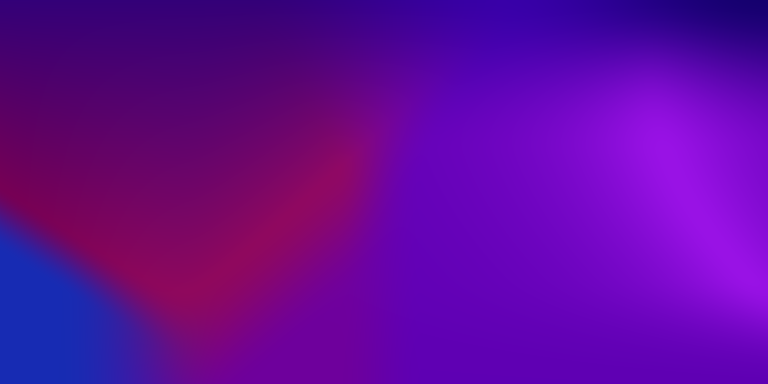
Write a Shadertoy shader that draws this background.

```glsl
// Soft indigo, crimson, blue and violet gradient with a curved orchid glow.

// Height of the crimson crest: a rounded, slightly tilted V.
float crestHeight(float x) {
    float dx = x - 0.48;
    return 0.2 + 0.12 * dx + sqrt(0.6 * dx * dx + 0.002);
}

// Left side: indigo above the crest, magenta and blue below it.
vec3 crestField(vec2 p) {
    float crest = crestHeight(p.x);
    float depth = crest - p.y;
    vec3 crimson = mix(vec3(0.46, 0.0, 0.33), vec3(0.56, 0.03, 0.36), smoothstep(0.0, 0.5, p.x));

    float rise = clamp(-depth / max(1.0 - crest, 0.1), 0.0, 1.0);
    vec3 color = mix(crimson, vec3(0.20, 0.0, 0.47), rise);
    color = mix(color, vec3(0.43, 0.0, 0.61), smoothstep(0.0, 0.36, depth));

    float blue = smoothstep(0.0, 0.17, depth) * (1.0 - smoothstep(0.15, 0.6, p.x));
    return mix(color, vec3(0.09, 0.17, 0.70), blue);
}

// Right side: violet that darkens towards the top right corner.
vec3 violetField(vec2 p) {
    vec3 top = mix(vec3(0.22, 0.0, 0.66), vec3(0.08, 0.0, 0.43), smoothstep(1.3, 2.0, p.x));
    return mix(vec3(0.37, 0.0, 0.70), top, smoothstep(0.6, 1.0, p.y));
}

// Glow along a bent spine, fading at both ends.
float orchidGlow(vec2 p) {
    float bend = 0.8 - p.y;
    float dist = p.x - 1.70 - 0.9 * bend * bend;
    float falloff = exp(-(sqrt(dist * dist + 0.0036) - 0.06) / 0.29);
    return falloff * smoothstep(-0.02, 0.28, p.y) * (1.0 - smoothstep(0.6, 1.02, p.y));
}

void mainImage(out vec4 fragColor, in vec2 fragCoord) {
    vec2 p = fragCoord / iResolution.xy * vec2(2.0, 1.0);

    // The seam between the two sides widens towards the top.
    float spread = 0.25 * smoothstep(0.5, 1.0, p.y);
    float seam = smoothstep(0.88 - spread, 1.1 + spread, p.x);
    vec3 color = mix(crestField(p), violetField(p), seam);

    color = mix(color, vec3(0.60, 0.07, 0.90), orchidGlow(p));
    fragColor = vec4(color, 1.0);
}
```
